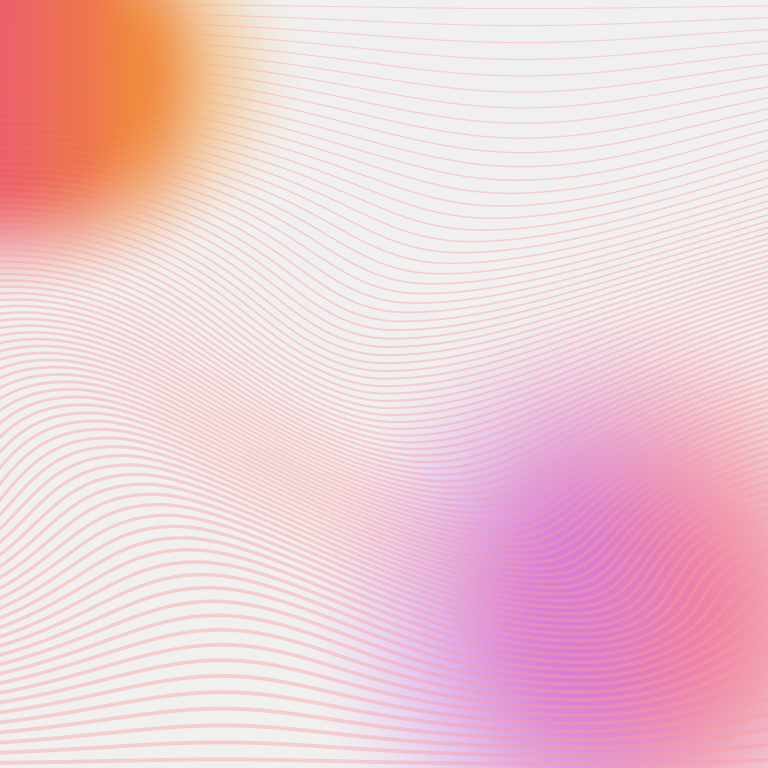
A WebGL 1 fragment shader for this background:

```glsl
precision highp float;

uniform vec2 u_resolution;

#define PI 3.14159265
#define LINE_COUNT 88.0
#define LINE_CROWDING 3.0
#define WAVE_HEIGHT 0.112
#define THIN_LINE 0.0007
#define THICK_LINE 0.0026
#define LINE_OPACITY 0.4
#define PAPER vec3(0.943, 0.943, 0.941)
#define LINE_PINK vec3(1.0, 0.6, 0.62)

// Horizontal phase of the wave: 0 on the left crest, 1 in the trough
float wavePhase(vec2 p) {
  float crest = 0.29 * smoothstep(0.3, 0.85, p.y);
  float trough = 0.68 - 0.18 * smoothstep(0.2, 0.48, p.y)
               + 0.26 * smoothstep(0.5, 0.85, p.y);
  float rightSpan = mix(0.72, 0.3, smoothstep(0.45, 0.78, p.y));
  if (p.x < crest) return (p.x - crest) / 0.5;
  if (p.x < trough) return (p.x - crest) / (trough - crest);
  return 1.0 + (p.x - trough) / rightSpan;
}

// Continuous line number, flat at the top and bottom and wavy between
float lineIndex(vec2 p) {
  float height = WAVE_HEIGHT * sin(PI * p.y);
  float level = p.y + height * cos(PI * wavePhase(p));
  return LINE_COUNT * level - LINE_CROWDING * sin(2.0 * PI * level);
}

// Coverage of the nearest line, with its width in canvas units
float lineCoverage(vec2 p, float pixel) {
  float index = lineIndex(p);
  float stepSize = 0.0005;
  vec2 slope = vec2(lineIndex(p + vec2(stepSize, 0.0)) - index,
                    lineIndex(p + vec2(0.0, stepSize)) - index) / stepSize;
  float dist = abs(fract(index) - 0.5) / max(length(slope), 1.0);
  float halfWidth = mix(THIN_LINE, THICK_LINE, clamp(index / LINE_COUNT, 0.0, 1.0));
  return clamp((halfWidth - dist) / pixel + 0.5, 0.0, 1.0)
       * min(1.0, 2.0 * halfWidth / pixel);
}

// Soft elliptical glow, solid inside the first radius and gone at the second
float glow(vec2 p, vec2 center, vec2 size, float inner, float outer) {
  return 1.0 - smoothstep(inner, outer, length((p - center) / size));
}

vec3 warmColor(float x) {
  vec3 color = mix(vec3(0.925, 0.38, 0.41), vec3(0.93, 0.45, 0.31), smoothstep(0.0, 0.11, x));
  color = mix(color, vec3(0.94, 0.54, 0.24), smoothstep(0.09, 0.19, x));
  return mix(color, vec3(0.95, 0.68, 0.36), smoothstep(0.19, 0.3, x));
}

vec3 violetColor(float x) {
  vec3 color = mix(vec3(0.83, 0.58, 0.94), vec3(0.845, 0.49, 0.83), smoothstep(0.5, 0.75, x));
  return mix(color, vec3(0.94, 0.5, 0.62), smoothstep(0.72, 0.98, x));
}

void main() {
  float pixel = 1.0 / min(u_resolution.x, u_resolution.y);
  vec2 p = gl_FragCoord.xy / u_resolution;
  p.y = 1.0 - p.y; // measured down from the top

  // Paper and the two glows
  vec3 color = PAPER;
  color = mix(color, warmColor(p.x), glow(p, vec2(0.0, 0.1), vec2(0.297, 0.22), 0.58, 1.38));
  color = mix(color, violetColor(p.x), glow(p, vec2(0.8, 0.8), vec2(0.27), 0.3, 1.6));

  // Flowing lines, fainter over the warm corner
  float fade = 1.0 - 0.8 * glow(p, vec2(0.0, 0.1), vec2(0.297, 0.22), 0.5, 1.2);
  color = mix(color, LINE_PINK, LINE_OPACITY * fade * lineCoverage(p, pixel));

  gl_FragColor = vec4(color, 1.0);
}
```
